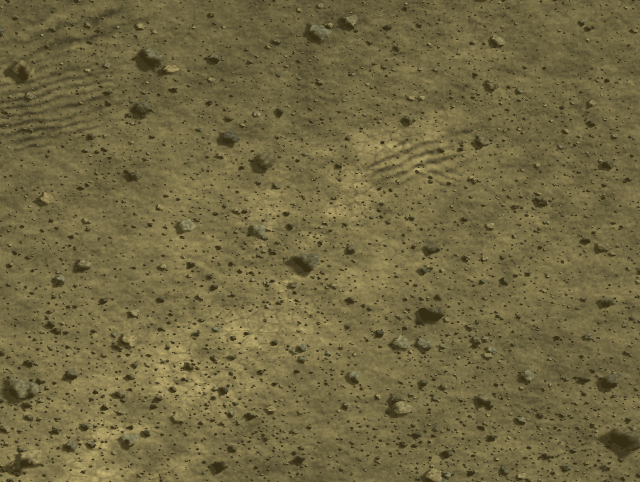
This texture is drawn by a Shadertoy shader. Its source:

```glsl
// Dry, stony ground seen at a slant: dusty soil with pale cracked slabs,
// faint wheel ridges, and angular stones lit from the upper right.
// Soil is layered value noise; stones are jittered polygons at five sizes.
const float TAU = 6.28318;
const vec3 SOIL = vec3(0.468, 0.428, 0.274);
const vec3 SLAB = vec3(0.595, 0.540, 0.350);
const vec3 SHADE = vec3(0.190, 0.163, 0.074);
const vec3 GREY_STONE = vec3(0.460, 0.455, 0.335);
const vec3 TAN_STONE = vec3(0.535, 0.482, 0.312);
const vec2 LIGHT = vec2(0.55, 0.83);

vec3 hash3(vec2 p, float seed) {
    vec3 h = fract(vec3(p, seed) * vec3(0.1031, 0.1030, 0.0973));
    h += dot(h, h.yxz + 33.33);
    return fract((h.xxy + h.yxx) * h.zyx);
}

float noise(vec2 p) {
    vec2 i = floor(p), f = fract(p);
    f = f * f * (3.0 - 2.0 * f);
    float low = mix(hash3(i, 1.0).x, hash3(i + vec2(1, 0), 1.0).x, f.x);
    float high = mix(hash3(i + vec2(0, 1), 1.0).x, hash3(i + 1.0, 1.0).x, f.x);
    return mix(low, high, f.y);
}

float fbm(vec2 p) {
    float sum = 0.0, gain = 0.5;
    for (int i = 0; i < 4; i++) {
        sum += gain * noise(p);
        p = mat2(1.6, 1.2, -1.2, 1.6) * p + 17.3;
        gain *= 0.5;
    }
    return sum / 0.9375;
}

// Gap between the two nearest cell points: zero along the cracks
float crackGap(vec2 p) {
    vec2 i = floor(p), f = fract(p);
    float nearest = 9.0, second = 9.0;
    for (int k = 0; k < 9; k++) {
        vec2 o = vec2(k % 3 - 1, k / 3 - 1);
        float d = length(o + hash3(i + o, 5.0).xy - f);
        second = min(second, max(nearest, d));
        nearest = min(nearest, d);
    }
    return second - nearest;
}

// Parallel ridges inside a soft ellipse, from -1 (furrow) to 1 (crest)
float wheelRidges(vec2 p, vec2 centre, vec2 size, float angle, float spacing) {
    float c = cos(angle), s = sin(angle);
    vec2 q = mat2(c, -s, s, c) * (p - centre);
    float mask = 1.0 - smoothstep(0.55, 1.0, length(q / size) + 0.5 * (noise(p * 30.0) - 0.5));
    float wave = sin(TAU * (q.y / spacing + 0.7 * noise(p * 16.0) + 0.3 * noise(p * 70.0)));
    return mask * wave * (0.3 + 1.0 * noise(p * vec2(35.0, 60.0)));
}

vec3 soilColour(vec2 p) {
    vec2 slant = p * vec2(1.0, 1.6);
    float broad = fbm(slant * 3.0) - 0.5;
    float mottled = fbm(slant * 19.0 + 40.0) - 0.5;
    float bumps = fbm(slant * 46.0) - fbm((p + LIGHT * 0.005) * vec2(1.0, 1.6) * 46.0);
    float grain = noise(p * 190.0) + noise(p * 310.0 + 9.0) - 1.0;
    float tone = 1.0 + 0.30 * broad + 0.40 * mottled + 0.50 * bumps + 0.12 * grain;
    // Pale slabs along a band that rises from lower left to the middle
    float across = abs(p.x - 0.20 - 0.85 * p.y) + 0.6 * max(p.y - 0.55, 0.0);
    float band = 1.0 - smoothstep(0.06, 0.32, across + 0.25 * broad);
    float patchy = smoothstep(0.38, 0.58, fbm(slant * 11.0 + 7.0));
    float plate = smoothstep(0.02, 0.20, crackGap(slant * 27.0 + 0.8 * fbm(slant * 24.0)));
    vec3 colour = mix(SOIL, SLAB, band * patchy * mix(0.15, 0.85, plate));
    tone *= mix(1.02, 0.95, smoothstep(0.1, 0.6, across)) * mix(1.01, 0.95, smoothstep(0.5, 1.0, p.y));
    // Wheel ridges at the right and the upper left
    float ridges = wheelRidges(p, vec2(0.87, 0.67), vec2(0.15, 0.055), 0.32, 0.021);
    ridges += 0.7 * wheelRidges(p, vec2(0.90, 0.64), vec2(0.08, 0.025), -0.25, 0.018);
    ridges += 0.8 * wheelRidges(p, vec2(0.08, 0.78), vec2(0.24, 0.10), 0.20, 0.017);
    ridges += 0.8 * wheelRidges(p, vec2(0.15, 0.94), vec2(0.20, 0.055), 0.30, 0.034);
    return colour * (tone + 0.20 * ridges - 0.08 * abs(ridges));
}

// Signed distance to an irregular six-sided stone
float stoneDistance(vec2 q, float radius, vec2 id, float seed) {
    float d = -radius;
    for (int k = 0; k < 6; k++) {
        vec3 h = hash3(id, seed + 3.7 * float(k + 1));
        float a = TAU * (float(k) + 0.8 * h.x) / 6.0;
        d = max(d, dot(q, vec2(cos(a), sin(a))) - radius * mix(0.6, 1.0, h.y));
    }
    return d;
}

vec3 addStones(vec3 colour, vec2 p, float cell, float density, float seed, float blur) {
    for (int k = 0; k < 9; k++) {
        vec2 id = floor(p / cell) + vec2(k % 3 - 1, k / 3 - 1);
        vec3 place = hash3(id, seed), kind = hash3(id, seed + 50.0);
        vec2 centre = (id + place.xy) * cell;
        if (place.z > density * mix(0.3, 1.7, noise(centre * 9.0))) continue;
        float radius = cell * mix(0.10, 0.22, kind.x * kind.x) * mix(1.2, 0.8, centre.y);
        vec2 q = (p - centre) * vec2(1.0, 1.3);
        float rough = fbm(q / radius * 1.6 + place.xy * 40.0) - 0.5;
        float shadow = stoneDistance(q + radius * vec2(0.40, 0.26), radius, id, seed) + 0.5 * radius * rough;
        colour = mix(colour, SHADE, 0.72 * (1.0 - smoothstep(-blur, blur + 0.2 * radius, shadow)));
        // Lit upper facets over a dark lower left face
        float body = stoneDistance(q, radius, id, seed) + 0.5 * radius * rough;
        float lit = smoothstep(-0.40, 0.45, dot(q, LIGHT) / radius + 1.6 * rough + 0.8 * kind.y - 0.32);
        vec3 face = mix(GREY_STONE, TAN_STONE, kind.z) * mix(0.70, 1.14, kind.y);
        face *= 1.0 + 0.4 * (noise(q * 210.0 + place.xy * 30.0) - 0.5);
        colour = mix(colour, mix(SHADE * 1.1, face, lit), 1.0 - smoothstep(-blur, blur, body));
    }
    return colour;
}

void mainImage(out vec4 fragColor, in vec2 fragCoord) {
    vec2 p = fragCoord / iResolution.y;
    vec3 colour = soilColour(p);
    for (float size = 0.0; size < 5.0; size++)
        colour = addStones(colour, p, 0.0135 * pow(1.87, size), 0.56 - 0.06 * size, 11.0 + 17.0 * size, 0.7 / iResolution.y);
    fragColor = vec4(clamp(colour, 0.0, 1.0), 1.0);
}
```
